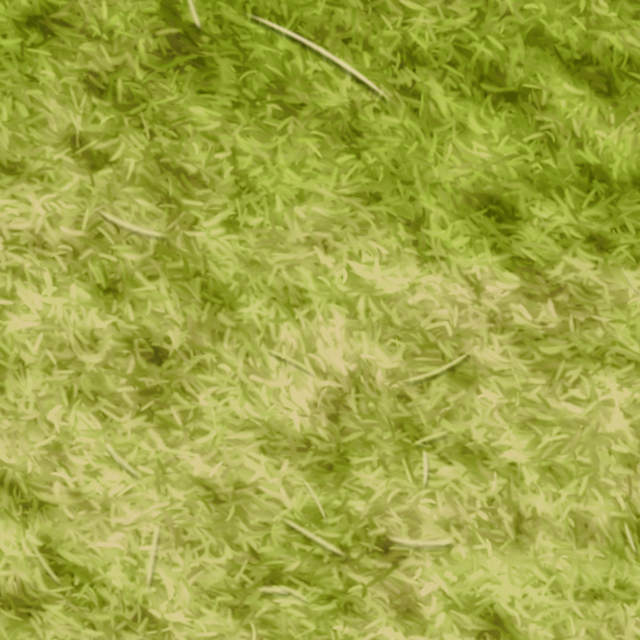
This texture is drawn by a Shadertoy shader. Its source:

```glsl
// Sunlit rough lawn: many layers of soft, slightly bent blades over dark gaps,
// lusher and darker towards the top, drier below, with a few pale straws.
// Blades carry tone and dryness, which a colour ramp turns into greens and straw.

const int   LAYERS = 14;
const int   STRAWS = 16;
const float CELL_MIN = 0.026;      // blade spacing, in canvas heights
const float CELL_MAX = 0.062;
const float BLADE_WIDTH = 0.0048;  // half width
const float MAIN_ANGLE = -0.6;
const float ANGLE_SPREAD = 1.8;
const float FLOW_SPREAD = 1.3;
const float TONE_SPREAD = 0.66;
const float DEPTH_TONE = 0.30;
const float PATCH_TONE = 0.55;
const float CLUMP_TONE = 0.85;
const float HOLLOW_TONE = 0.22;
const float LUSH_TONE = 0.25;
const vec2  STALK_START = vec2(0.375, 0.993);
const vec2  STALK_END = vec2(0.632, 0.838);

const vec3 GAP = vec3(0.31, 0.34, 0.01);
const vec3 DARK = vec3(0.42, 0.45, 0.04);
const vec3 OLIVE = vec3(0.50, 0.55, 0.09);
const vec3 GRASS = vec3(0.60, 0.64, 0.23);
const vec3 LIGHT = vec3(0.71, 0.75, 0.35);
const vec3 PALE = vec3(0.80, 0.80, 0.48);
const vec3 STRAW = vec3(0.89, 0.84, 0.66);
const vec3 DRY_TINT = vec3(0.065, -0.005, 0.11);
const vec3 LUSH_TINT = vec3(0.94, 0.99, 0.75);

vec4 hash4(vec2 p) {
    vec4 n = vec4(dot(p, vec2(127.1, 311.7)), dot(p, vec2(269.5, 183.3)),
                  dot(p, vec2(419.2, 371.9)), dot(p, vec2(83.7, 247.3)));
    return fract(sin(n) * 43758.5);
}

float noise(vec2 p) {
    vec2 i = floor(p), f = fract(p);
    f = f * f * (3.0 - 2.0 * f);
    return mix(mix(hash4(i).x, hash4(i + vec2(1, 0)).x, f.x),
               mix(hash4(i + vec2(0, 1)).x, hash4(i + vec2(1, 1)).x, f.x), f.y);
}

float fbm(vec2 p) {
    return 0.55 * noise(p) + 0.3 * noise(p * 2.1 + 7.3) + 0.15 * noise(p * 4.3 + 3.1);
}

vec2 rotate(vec2 p, float a) {
    float c = cos(a), s = sin(a);
    return vec2(c * p.x + s * p.y, c * p.y - s * p.x);
}

// Soft coverage of a curved, tapered blade lying along x
float blade(vec2 p, float halfLength, float halfWidth, float bend) {
    float t = p.x / halfLength;
    float taper = 1.0 - t * t;
    if (taper <= 0.0) return 0.0;
    float across = abs(p.y - bend * halfLength * (t * t - 0.3));
    float width = halfWidth * (0.55 + 0.45 * taper);
    return (1.0 - smoothstep(0.0, 1.55, across / width)) * smoothstep(0.0, 0.7, taper);
}

vec3 toneRamp(float t) {
    vec3 c = mix(GAP, DARK, smoothstep(-0.2, 0.08, t));
    c = mix(c, OLIVE, clamp((t - 0.08) / 0.14, 0.0, 1.0));
    c = mix(c, GRASS, clamp((t - 0.22) / 0.23, 0.0, 1.0));
    c = mix(c, LIGHT, clamp((t - 0.45) / 0.25, 0.0, 1.0));
    return mix(c, PALE, clamp((t - 0.70) / 0.22, 0.0, 1.0));
}

// Returns tone and dryness of the layered turf; flow turns whole tufts
vec2 turf(vec2 uv, float flow) {
    vec2 state = vec2(0.05 + 0.4 * noise(uv * 70.0), 0.4);
    for (int k = 0; k < LAYERS; k++) {
        float layer = float(k);
        float depth = layer / float(LAYERS - 1);
        float size = fract(layer * 0.618);
        float cell = mix(CELL_MIN, CELL_MAX, size * size);
        vec2 q = uv / cell + layer * vec2(0.37, 0.71);
        vec2 home = floor(q);
        for (int j = -1; j <= 1; j++)
        for (int i = -1; i <= 1; i++) {
            vec2 id = home + vec2(i, j);
            vec4 a = hash4(id + layer * 17.3);
            vec4 b = hash4(id + layer * 29.1 + 51.7);
            float angle = MAIN_ANGLE + flow + (a.z + a.w - 1.0) * ANGLE_SPREAD;
            vec2 p = rotate((q - id - a.xy) * cell, angle);
            float width = BLADE_WIDTH * mix(0.7, 1.3, b.y) * mix(0.9, 1.2, size);
            float cover = blade(p, cell * mix(0.5, 0.94, b.x), width, (b.x + b.y - 1.0) * 0.4);
            float tone = 0.5 + DEPTH_TONE * (depth - 0.75) + (b.z - 0.5) * TONE_SPREAD;
            state = mix(state, vec2(tone, b.w), cover * 0.95);
        }
    }
    return state;
}

void mainImage(out vec4 fragColor, in vec2 fragCoord) {
    vec2 uv = fragCoord / iResolution.y;
    vec2 along = rotate(uv, MAIN_ANGLE);
    float patches = fbm(uv * 5.0 + 2.7) - 0.5;
    float clumps = fbm(along * vec2(12.0, 20.0) + 11.0) - 0.5;
    float hollows = smoothstep(0.6, 0.85, noise(along * vec2(14.0, 24.0) + 47.0));
    float dryPatches = fbm(uv * vec2(8.0, 11.0) + 31.0) - 0.5;
    float flow = (noise(uv * 9.0 + 4.1) - 0.5) * FLOW_SPREAD;
    float lush = smoothstep(-0.1, 0.16, uv.y - 0.77 + 0.2 * uv.x + 0.4 * patches);

    // Turf shaded by clumps, hollows and the lush zone
    vec2 grass = turf(uv, flow);
    float tone = grass.x + 0.11 + PATCH_TONE * patches + CLUMP_TONE * clumps;
    tone -= HOLLOW_TONE * hollows + LUSH_TONE * lush;
    float dry = clamp(grass.y * 0.8 - 0.06 + 1.2 * dryPatches - 0.2 * lush, 0.0, 1.0);
    vec3 color = toneRamp(tone) + DRY_TINT * dry;
    color *= mix(vec3(1.0), LUSH_TINT, lush * (1.0 - 0.8 * dry));

    // Scattered pale straws with a faint shadow below
    for (int k = 0; k < STRAWS; k++) {
        vec4 a = hash4(vec2(float(k) * 3.7, 5.3));
        vec4 b = hash4(vec2(float(k) * 2.9, 19.1));
        float angle = MAIN_ANGLE + (a.z - 0.5) * 2.4;
        float halfLength = mix(0.025, 0.07, a.w * a.w);
        float width = mix(0.0034, 0.0058, b.x);
        float bend = (b.y - 0.5) * 0.3;
        vec2 p = uv - a.xy;
        float shade = blade(rotate(p + vec2(-0.003, 0.007), angle), halfLength, width, bend);
        color *= 1.0 - 0.16 * shade;
        float cover = blade(rotate(p, angle), halfLength, width, bend);
        color = mix(color, mix(PALE, STRAW, b.z), 0.9 * cover);
    }

    // One long bowed stalk
    vec2 span = STALK_END - STALK_START;
    vec2 s = rotate(uv - 0.5 * (STALK_START + STALK_END), atan(span.y, span.x));
    float reach = 0.5 * length(span);
    color *= 1.0 - 0.3 * blade(s + vec2(0.0, 0.007), reach, 0.005, -0.1);
    color = mix(color, STRAW, 0.95 * blade(s, reach, 0.0045, -0.1));

    fragColor = vec4(clamp(color, 0.0, 1.0), 1.0);
}
```
